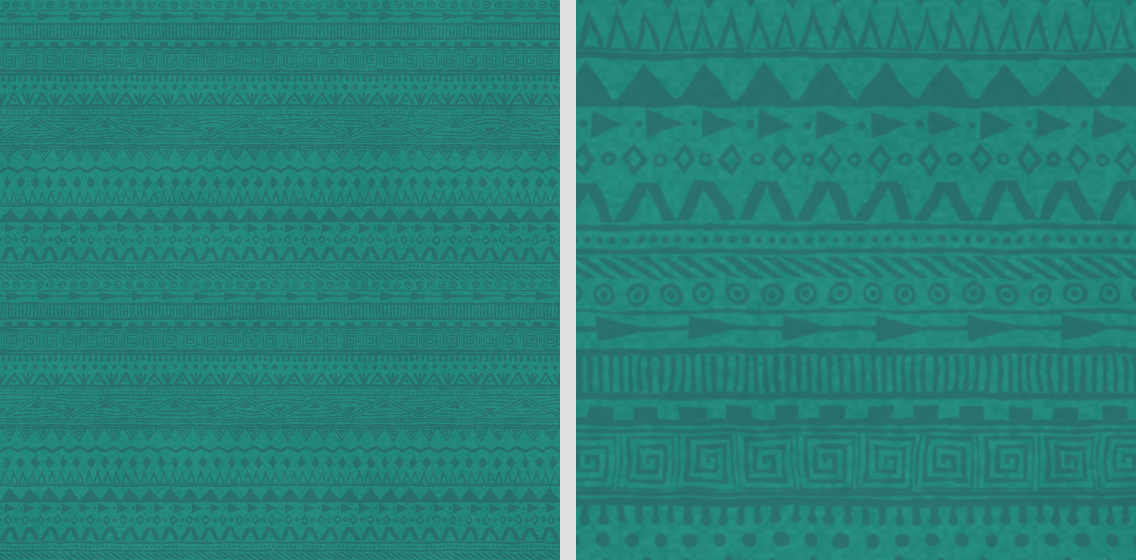
Left, the full canvas; right, a detail of the centre.
Write a three.js fragment shader that draws this pattern.

```glsl
// Hand-drawn tribal stripes in dark teal on grainy teal paper, stacked twice up the canvas.
varying vec2 vUv;

const float SIZE = 768.0;   // drawing units across the canvas
const float STACK = 384.0;  // height of one stack of stripes
const vec3 GROUND = vec3(0.138, 0.535, 0.492);
const vec3 INK = vec3(0.160, 0.436, 0.428);

float hash(vec2 p) { return fract(sin(dot(p, vec2(12.99, 78.23))) * 4375.85); }

// Value noise that wraps after n cells over 0..1
float noise(vec2 uv, vec2 n) {
  vec2 p = uv * n, i = floor(p), f = fract(p);
  f = f * f * (3.0 - 2.0 * f);
  vec2 a = mod(i, n), b = mod(i + 1.0, n);
  return mix(mix(hash(a), hash(vec2(b.x, a.y)), f.x),
             mix(hash(vec2(a.x, b.y)), hash(b), f.x), f.y);
}

// Offset from the centre of the nearest of n cells across
float cell(float x, float n) { return (fract(x * n / SIZE) - 0.5) * SIZE / n; }

float rule(float y, float halfWidth) { return abs(y) - halfWidth; }
float disc(vec2 p, float r) { return length(p) - r; }
float box(vec2 p, vec2 b) { return max(abs(p.x) - b.x, abs(p.y) - b.y); }
float diamond(vec2 p, vec2 b) {
  return (abs(p.x) * b.y + abs(p.y) * b.x - b.x * b.y) / length(b);
}
float stroke(vec2 p, vec2 a, vec2 b, float r) {
  vec2 d = b - a;
  return length(p - a - d * clamp(dot(p - a, d) / dot(d, d), 0.0, 1.0)) - r;
}
// Triangle with its tip at the origin, opening along +y
float triangle(vec2 p, float halfBase, float h) {
  return max(dot(vec2(abs(p.x), p.y), normalize(vec2(h, -halfBase))), p.y - h);
}
// Square spiral: half squares whose centres differ by half the pitch
float spiral(vec2 p, float pitch) {
  float lower = step(p.y, 0.0);
  float r = max(abs(p.x - 0.5 * pitch * lower), abs(p.y)) - 0.5 * pitch * lower;
  return abs(fract(r / pitch + 0.5) - 0.5) * pitch;
}

float rules(float y) {
  float d = min(rule(y - 14.5, 0.6), rule(y - 32.5, 1.4));
  d = min(d, min(rule(y - 53.0, 1.4), rule(y - 65.0, 1.3)));
  d = min(d, min(rule(y - 69.0, 0.7), rule(y - 97.5, 1.0)));
  d = min(d, min(rule(y - 101.5, 1.6), rule(y - 145.0, 1.6)));
  d = min(d, min(rule(y - 149.0, 0.6), rule(y - 158.0, 0.9)));
  d = min(d, min(rule(y - 191.0, 0.8), rule(y - 194.5, 0.6)));
  d = min(d, min(rule(y - 199.5, 1.3), rule(y - 202.5, 0.5)));
  d = min(d, min(rule(y - 281.5, 1.2), rule(y - 303.0, 1.7)));
  return min(d, min(rule(y - 360.0, 1.1), rule(y - 371.0, 1.0)));
}

// Rings, arrows, ticks, blocks, spirals, drops and dots
float upperStripes(float x, float y) {
  vec2 q = vec2(cell(x, 50.0), y - 6.5);
  float d = min(abs(disc(q, 4.2)) - 0.7, disc(q, 1.5));
  q = vec2(cell(x, 18.0), y - 22.0);
  d = min(d, min(rule(q.y, 0.9), triangle(vec2(q.y, 12.0 - q.x), 5.5, 24.0)));
  d = min(d, box(vec2(cell(x, 160.0), y - 43.0), vec2(0.85, 8.5)));
  d = min(d, box(vec2(cell(x, 36.0), y - 61.0), vec2(5.5, 3.0)));
  q = vec2(cell(x, 28.0), y - 83.0);
  d = min(d, max(spiral(q, 4.3) - 0.7, box(q, vec2(12.6, 13.0))));
  q = vec2(cell(x, 96.0), y);
  d = min(d, min(stroke(q, vec2(0, 102), vec2(0, 109), 1.3), disc(q - vec2(0, 109.5), 2.1)));
  return min(d, disc(vec2(cell(x, 56.0), y - 119.0), 3.0));
}

// Tents with fans, bead row, timber with zigzags, nested points
float middleStripes(float x, float y, float warp) {
  vec2 q = vec2(abs(cell(x, 20.0)), y - 135.0);
  float d = min(stroke(q, vec2(0, -7), vec2(10, 8), 1.5), disc(q - vec2(0, 3), 1.8));
  vec2 fan = vec2(abs(q.x - 19.2), q.y);
  d = min(d, min(stroke(fan, vec2(0, 8), vec2(0, -6), 1.4), stroke(fan, vec2(0, 8), vec2(7, -5), 1.5)));
  d = min(d, disc(vec2(cell(x, 128.0), y - 153.5), 1.3));
  q = vec2(abs(cell(x, 8.0)), y - 175.0);
  float zig = (q.y + 12.0 - q.x * 0.5) * 0.89;
  float tips = min(triangle(q + vec2(0, 8), 8.0, 8.0), triangle(vec2(q.x - 48.0, 8.0 - q.y), 8.0, 8.0));
  float timber = abs(fract((q.y + 5.0 * warp) / 4.6) - 0.5) * 4.6 - 0.75;
  timber = max(timber, 5.0 - min(abs(zig), tips + 2.0));
  float carved = min(min(abs(abs(zig) - 2.0) - 0.8, tips), timber);
  d = min(d, max(carved, rule(q.y, 13.5)));
  float point = triangle(vec2(cell(x, 32.0), 221.0 - y), 11.5, 18.0);
  return min(d, abs(abs(point + 2.4) - 1.8) - 0.75);
}

// Wave, lozenges, spikes, peaks, darts, beads, chevrons and hatching
float lowerStripes(float x, float y) {
  float d = abs(y - 229.0 - 0.5 * abs(cell(x, 32.0))) * 0.89 - 1.7;
  d = min(d, diamond(vec2(cell(x, 40.0), y - 250.5), vec2(5.6, 8.5)));
  float spike = triangle(vec2(cell(x, 60.0), y - 261.0), 6.2, 19.0);
  d = min(d, max(abs(spike + 0.7) - 0.8, y - 279.0));
  d = min(d, triangle(vec2(cell(x, 28.0), y - 285.0), 13.7, 18.0));
  vec2 q = vec2(cell(x, 30.0), y - 313.0);
  d = min(d, min(triangle(vec2(q.y, 9.0 - q.x), 6.3, 15.0), disc(q + vec2(10, 0), 1.5)));
  q = vec2(abs(cell(x, 34.0)), y - 329.0);
  d = min(d, min(abs(diamond(q, vec2(4.4, 5.6))) - 0.9, abs(disc(q - vec2(11.3, 0), 2.2)) - 0.7));
  q = vec2(abs(cell(x, 28.0)), y - 348.0);
  d = min(d, max(stroke(q, vec2(1.5, -9), vec2(10.5, 9), 2.6), rule(q.y, 8.8)));
  d = min(d, disc(vec2(cell(x, 128.0), y - 365.7), 1.4));
  float hatch = abs(cell(x - 1.5 * (y - 378.0), 80.0)) * 0.55 - 1.2;
  return min(d, max(hatch, rule(y - 378.5, 4.5)));
}

void main() {
  // Unsteady hand: bend the sheet a little and vary the pen pressure
  vec2 p = vec2(vUv.x, 1.0 - vUv.y) * SIZE;
  p.x += 2.6 * (noise(vUv, vec2(56.0)) - 0.5);
  p.y += 1.6 * (noise(vUv + 0.37, vec2(48.0)) - 0.5);
  float y = mod(p.y, STACK);
  float warp = noise(vUv, vec2(24.0, 32.0));
  float d = min(rules(y), min(upperStripes(p.x, y), min(middleStripes(p.x, y, warp), lowerStripes(p.x, y))));
  d += 0.9 * (noise(vUv, vec2(160.0)) - 0.5) - 0.25;
  float ink = smoothstep(0.8, -0.8, d);

  // Paper: soft mottling, fine grain and sparse dark fibres
  float grain = noise(vUv, vec2(300.0, 360.0)) - 0.5;
  float mottle = noise(vUv, vec2(9.0, 14.0)) - 0.5;
  float fibre = smoothstep(0.035, 0.0, abs(noise(vUv, vec2(44.0, 60.0)) - 0.5));
  fibre *= smoothstep(0.72, 0.85, noise(vUv + 0.5, vec2(30.0, 36.0)));
  float cover = clamp(ink * (0.96 + 0.12 * grain) + 0.35 * fibre, 0.0, 1.1);
  vec3 color = mix(GROUND, INK, cover);
  color += vec3(0.5, 1.0, 0.9) * (0.05 * grain * (1.0 - 0.5 * ink) + 0.02 * mottle);
  gl_FragColor = vec4(color, 1.0);
}
```
